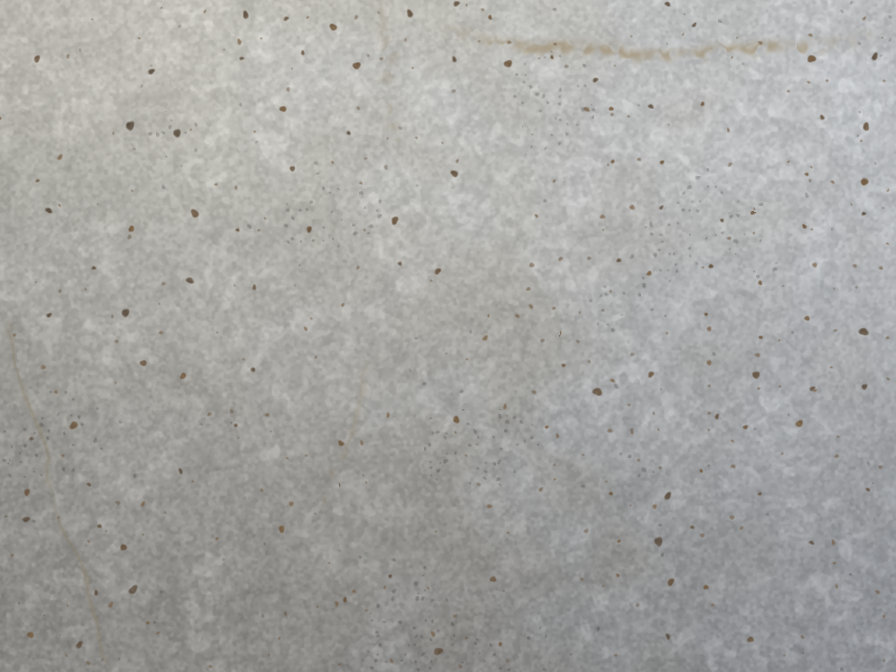
A Shadertoy shader for this texture:

```glsl
// Pale honed limestone slab with brown pits, faint ochre veins and soft daylight.
#define LIGHT_TOP vec3(0.742, 0.740, 0.726)
#define SHADE_LOW vec3(0.534, 0.532, 0.526)
#define COOL_TINT vec3(-0.010, 0.002, 0.026)
#define WARM_TINT vec3(0.008, 0.003, -0.014)
#define PIT_BROWN vec3(0.47, 0.37, 0.26)
#define PIT_DARK vec3(0.36, 0.31, 0.26)
#define VEIN_OCHRE vec3(0.63, 0.57, 0.46)
#define GRAIN 0.085
#define MOTTLE 0.052
#define PIT_SHARE 0.46

vec3 hash3(vec2 cell) {
    vec3 q = fract(cell.xyx * vec3(0.1031, 0.1030, 0.0973));
    q += dot(q, q.yxz + 33.33);
    return fract((q.xxy + q.yzz) * q.zyx);
}

// Smooth cellular noise: random tones blended around jittered cell points.
float cellular(vec2 p) {
    vec2 base = floor(p);
    float tone = 0.0, total = 0.0;
    for (int j = -1; j <= 1; j++)
    for (int i = -1; i <= 1; i++) {
        vec2 cell = base + vec2(i, j);
        vec3 h = hash3(cell);
        vec2 d = p - cell - h.xy;
        float weight = exp(-4.0 * dot(d, d));
        tone += weight * h.z;
        total += weight;
    }
    return tone / total;
}

// Irregular oval pits, one at most per cell: x = coverage, y = random tone.
vec2 pits(vec2 p, float scale, float share, float minRadius, float maxRadius) {
    vec2 cell = floor(p * scale);
    vec3 h = hash3(cell + scale * 7.0);
    vec3 k = hash3(cell + scale * 3.0 + 91.0);
    vec2 d = (fract(p * scale) - mix(vec2(0.2), vec2(0.8), h.xy)) / scale;
    float turn = 6.2832 * k.x;
    d = mat2(cos(turn), -sin(turn), sin(turn), cos(turn)) * d;
    d.x *= mix(0.7, 1.0, k.y);
    float angle = atan(d.y, d.x);
    float radius = mix(minRadius, maxRadius, k.z * k.z);
    radius *= 1.0 + 0.12 * sin(2.0 * angle + turn) + 0.08 * sin(3.0 * angle + 5.0 * k.y);
    float soft = max(0.0018, 0.8 / iResolution.y);
    float cover = 1.0 - smoothstep(-soft, soft, length(d) - radius);
    return vec2(cover * step(h.z, share), k.y);
}

// Soft line between two points, fading out at both ends.
float vein(vec2 p, vec2 a, vec2 b, float width) {
    vec2 ab = b - a;
    float along = clamp(dot(p - a, ab) / dot(ab, ab), 0.0, 1.0);
    float dist = length(p - a - ab * along);
    float fade = smoothstep(0.0, 0.25, along) * smoothstep(1.0, 0.75, along);
    return fade * exp(-dist * dist / (width * width));
}

void mainImage(out vec4 fragColor, in vec2 fragCoord) {
    vec2 p = fragCoord / iResolution.y;
    float across = fragCoord.x / iResolution.x;

    // Noise layers from broad clouds to fine grain
    float cloud = cellular(p * 4.0 + 3.0);
    float patches = cellular(p * 11.0 + 0.5 * cloud + 17.0);
    float blotch = cellular(p * 31.0 + patches + 41.0);
    float fleck = cellular(p * 80.0 + blotch + 5.0);
    float grain = cellular(p * 190.0 + 63.0);

    // Daylight falling off toward the lower left
    float light = smoothstep(-0.16, 1.0, p.y + 0.14 * (across - 0.5) + 0.06 * (cloud - 0.5));
    vec3 color = mix(SHADE_LOW, LIGHT_TOP, light);
    color -= 0.022 * smoothstep(0.15, 0.0, across);

    // Cool right side, warm upper left
    float cool = smoothstep(0.25, 1.0, 0.85 * across + 0.3 * (patches - 0.5) + 0.25 * (cloud - 0.3));
    color += mix(WARM_TINT * (0.3 + 0.7 * p.y), COOL_TINT, cool);

    // Mottling, pale flecks and grain
    color += MOTTLE * (0.6 * (patches - 0.5) + 0.7 * (blotch - 0.5) + 0.9 * (fleck - 0.5));
    color += 0.030 * smoothstep(0.60, 0.85, fleck) * smoothstep(0.35, 0.65, patches);
    color += GRAIN * (grain - 0.5);

    // Veins, bent by layered sines and broken up by the noise
    vec2 w = p + 0.004 * vec2(sin(p.y * 31.0) + 0.6 * sin(p.y * 73.0),
                              sin(p.x * 27.0) + 0.4 * sin(p.x * 81.0));
    w += 0.016 * (vec2(blotch, fleck) - 0.5);
    float sag = 0.30 * (w.x - 0.99) * (w.x - 0.99);
    float topVein = vein(w - vec2(0.0, sag), vec2(0.62, 0.922), vec2(1.34, 0.922), 0.009);
    float crack = vein(w, vec2(0.0, 0.55), vec2(0.09, 0.24), 0.0032)
                + vein(w, vec2(0.07, 0.29), vec2(0.18, -0.04), 0.0032);
    float seam = vein(w, vec2(0.56, 1.05), vec2(0.60, 0.74), 0.009)
               + vein(w, vec2(0.57, 0.50), vec2(0.46, 0.20), 0.006);
    float broken = smoothstep(0.30, 0.65, fleck);
    color = mix(color, VEIN_OCHRE, 0.70 * topVein * (0.25 + 0.75 * broken));
    color = mix(color, VEIN_OCHRE * 0.85, 0.38 * crack + 0.28 * seam * broken);

    // Clusters of tiny grey pores
    float cluster = smoothstep(0.72, 0.86, cellular(p * 8.0 + 127.0));
    vec2 pore = pits(p, 88.0, 0.28 * cluster + 0.008, 0.0012, 0.0030);
    color = mix(color, color * vec3(0.74, 0.73, 0.73), 0.70 * pore.x);

    // Scattered brown pits, small and large
    float density = PIT_SHARE * (0.4 + 1.2 * cloud);
    vec2 small = pits(p, 27.0, 0.55 * density, 0.0012, 0.0032);
    vec2 large = pits(p + 0.37, 13.0, density, 0.0022, 0.0056);
    color = mix(color, mix(PIT_BROWN, color * 0.76, 0.7 * small.y), 0.75 * small.x);
    vec3 pitColor = mix(PIT_DARK, PIT_BROWN, large.y) + 0.08 * (grain - 0.5);
    color = mix(color, pitColor, 0.90 * large.x);

    fragColor = vec4(clamp(color, 0.0, 1.0), 1.0);
}
```
